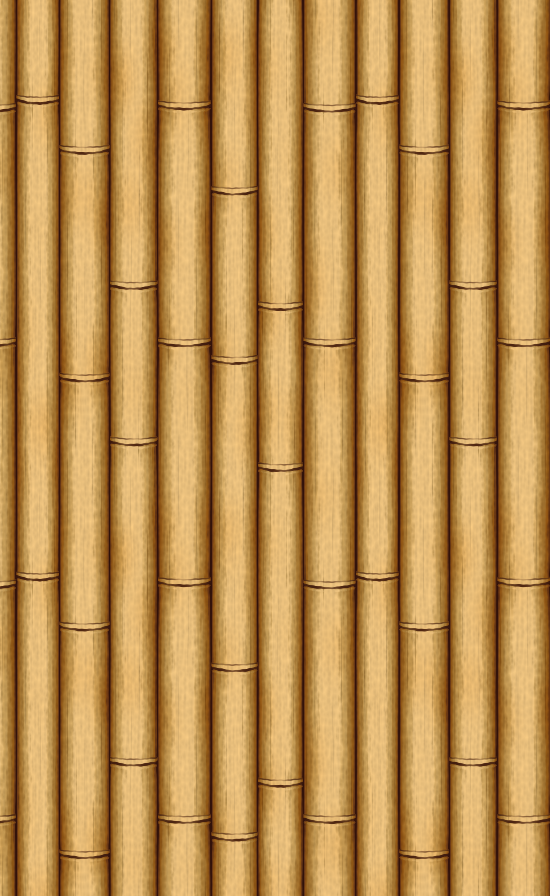
Write a Shadertoy shader that draws this texture.

```glsl
// Wall of upright bamboo poles: a tile of seven poles, each with its own nodes,
// repeats across and down. One "depth" value (0 lit crown, 1 dark gap) gathers
// roundness, node rings, fibres and stains, then indexes a colour ramp.

const float TAU = 6.2831853;
const int POLES = 7;

// Layout, in canvas heights
const vec2 TILE = vec2(0.379, 0.532);
const float TILE_LEFT = 0.0182;

// Left edge of each pole, and its two node heights from the top, in tiles
const float EDGES[8] = float[8](0.0, 0.127, 0.275, 0.416, 0.574, 0.711, 0.845, 1.0);
const vec2 NODES[7] = vec2[7](
    vec2(0.213, 0.213), vec2(0.318, 0.796), vec2(0.602, 0.930), vec2(0.225, 0.722),
    vec2(0.404, 0.759), vec2(0.646, 0.984), vec2(0.230, 0.722));

// Colour ramp from crown to gap
const vec3 TONES[6] = vec3[6](
    vec3(0.92, 0.755, 0.49), vec3(0.775, 0.615, 0.345), vec3(0.64, 0.46, 0.195),
    vec3(0.565, 0.345, 0.085), vec3(0.41, 0.22, 0.09), vec3(0.20, 0.075, 0.045));
const float STOPS[6] = float[6](0.36, 0.60, 0.80, 0.915, 0.972, 1.0);
const vec3 STAIN_TINT = vec3(0.97, 0.89, 0.72);

// Node and surface shape
const float GAP = 0.016;          // share of the half width
const float NODE_SAG = 0.0040;
const float RING_HALF = 0.0013;
const float LIP = 0.0068;         // spacing of the two rings
const float FIBRE = 0.030;
const float GRAIN = 0.11;
const float STAIN = 0.12;

vec2 hash2(vec2 c) {
    vec3 h = fract(c.xyx * vec3(0.1031, 0.1030, 0.0973));
    h += dot(h, h.yzx + 33.33);
    return fract((h.xx + h.yz) * h.zy);
}

// Distance to the nearest scattered point, wrapping in y
float cellular(vec2 q, float periodY) {
    float nearest = 2.0;
    for (int j = -1; j <= 1; j++)
        for (int i = -1; i <= 1; i++) {
            vec2 cell = floor(q) + vec2(i, j);
            vec2 point = cell + hash2(vec2(cell.x, mod(cell.y, periodY)));
            nearest = min(nearest, length(point - q));
        }
    return nearest;
}

float ring(float y, float halfWidth, float blur) {
    return 1.0 - smoothstep(halfWidth - blur, halfWidth + blur, abs(y));
}

vec3 ramp(float depth) {
    vec3 colour = TONES[0];
    for (int i = 1; i < 6; i++)
        colour = mix(colour, TONES[i], smoothstep(STOPS[i - 1], STOPS[i], depth));
    return colour;
}

void mainImage(out vec4 fragColor, in vec2 fragCoord) {
    float pixel = 1.0 / iResolution.y;
    vec2 p = fragCoord * pixel;
    vec2 t = fract(vec2(p.x - TILE_LEFT, 1.0 - p.y) / TILE);

    // Which pole, and where across it (-1 to 1)
    int pole = 0;
    for (int i = 1; i < POLES; i++) if (t.x >= EDGES[i]) pole = i;
    float u = (t.x - EDGES[pole]) / (EDGES[pole + 1] - EDGES[pole]);
    float across = 2.0 * u - 1.0;
    float seed = float(pole);
    vec2 rnd = hash2(vec2(seed + 3.0, 7.0));

    // Nodes: faint upper ring, pale lip, dark lower ring, soft shading around
    float rings = 0.0, lip = 0.0, shade = 0.0, bulge = 0.0;
    float arc = across * across;
    float rough = 0.00015 * (sin(u * 19.0 + seed * 2.3) + sin(u * 43.0 + seed));
    float blur = 0.0002 + 0.35 * pixel;
    for (int k = 0; k < 2; k++) {
        float dy = t.y - NODES[pole][k];
        dy = (dy - round(dy)) * TILE.y;
        float y = dy - NODE_SAG * (0.5 - arc) + rough;
        float wear = sin(u * 11.0 + seed * 3.0 + float(k) * 2.0);
        rings = max(rings, (0.85 + 0.15 * wear) * ring(y, RING_HALF * (0.95 + 0.2 * wear), blur));
        rings = max(rings, (0.4 + 0.3 * arc - 0.2 * wear) * ring(y + LIP - 0.002 * arc, 0.0008, blur));
        lip = max(lip, ring(y + 0.5 * LIP, 0.0022, 0.0012));
        lip = max(lip, 0.6 * ring(y - 0.0035, 0.001, 0.0012));
        shade = max(shade, y > 0.0 ? 0.20 * exp(-y / 0.013) : 0.13 * exp(y / 0.011));
        bulge = max(bulge, exp(-dy * dy / 0.00006));
    }

    // Rounded body, with the light leaning a little differently on each pole
    float wobble = 1.0 + 0.4 * sin(TAU * 2.0 * t.y + seed * 1.7);
    float side = abs(across) / (1.0 - GAP * wobble * (1.0 - bulge));
    float inside = 1.0 - min(side * side, 1.0);
    float depth = side + (0.03 + 0.14 * (rnd.x - 0.5)) * across * inside;

    // Long fibres and hairline cracks from layered sines
    float drift = 0.5 * sin(TAU * t.y + seed) + 0.3 * sin(TAU * 3.0 * t.y + seed * 4.0);
    float fibre = 0.6 * sin(u * 23.0 + drift + seed * 5.0) + 0.8 * sin(u * 53.0 - 2.0 * drift + seed)
                + 0.8 * sin(u * 83.0 + 3.0 * drift);
    float crack = smoothstep(0.88, 1.0, sin(u * 37.0 + 0.6 * drift + seed * 2.0))
                * smoothstep(0.1, 0.8, sin(TAU * 2.0 * t.y + floor(u * 6.0) * 2.4 + seed));

    // Short streaks and fine grain from cells
    float streak = smoothstep(0.45, 0.0, cellular(vec2(u * 14.0 + seed * 40.0, t.y * 14.0), 14.0));
    float grain = 0.5 - cellular(vec2(u * 12.0 + seed * 60.0, t.y * 75.0), 75.0);

    // Weather stains, stronger toward the edges
    float blotch = smoothstep(0.65, 0.0, cellular(vec2(u * 1.4 + seed * 17.0, t.y * 5.0), 5.0));
    float patches = 0.5 + 0.3 * sin(TAU * t.y + rnd.x * TAU) + 0.2 * sin(TAU * 3.0 * t.y + rnd.y * TAU);
    float stain = blotch * patches * (0.4 + 0.7 * side);

    depth += inside * (FIBRE * fibre + 0.08 * streak + GRAIN * grain + 0.10 * crack + STAIN * stain);
    depth += (shade - 0.28 * lip) * (0.15 + 0.85 * inside);

    vec3 colour = ramp(clamp(depth, 0.0, 1.0));
    colour *= mix(vec3(1.0), STAIN_TINT, clamp(stain, 0.0, 1.0));
    colour *= 1.0 + 0.014 * fibre - 0.03 * streak - 0.08 * grain - 0.06 * crack;
    vec3 ringColour = mix(TONES[4], TONES[5], 0.45 + 0.5 * arc);
    colour = mix(colour, ringColour, rings * smoothstep(1.03, 0.97, side));
    fragColor = vec4(colour, 1.0);
}
```
